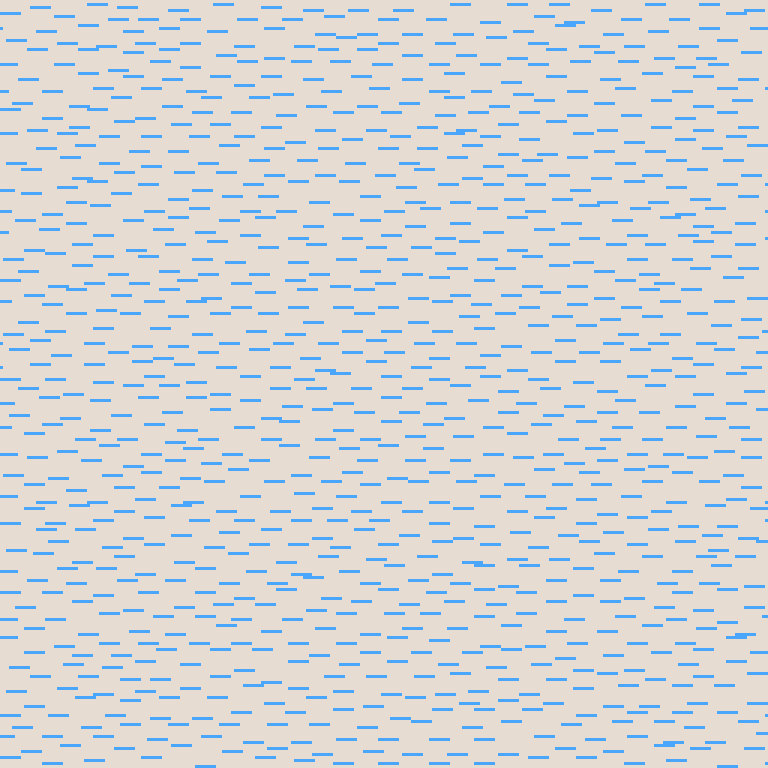
A Shadertoy shader for this pattern:

```glsl
// Fine blue dashes scattered over warm cream paper in a loose brick layout.
// Rows alternate by half a pitch; gradient noise lets the columns wander, a
// hash jitters each dash, and all of them settle on a fine square lattice.

const vec3 PAPER = vec3(0.902, 0.863, 0.822);
const vec3 DASH_BLUE = vec3(0.29, 0.65, 0.98);
const vec2 REPEATS = vec2(16.0, 64.0);      // dashes per row, rows
const float LATTICE = 256.0;                // placement steps per canvas side
const vec2 DASH_STEPS = vec2(7.0, 1.0);     // dash size in lattice steps
const vec2 JITTER = vec2(0.26, 0.84);       // full random range, in cells
const float DRIFT = 0.5;                    // column wander, in cells
const vec2 DRIFT_FREQUENCY = vec2(5.0, 12.0);

// Two random values in 0..1 for an integer cell
vec2 hash22(vec2 cell) {
    vec3 p = fract(vec3(cell.xyx) * vec3(0.1031, 0.1030, 0.0973));
    p += dot(p, p.yzx + 33.33);
    return fract((p.xx + p.yz) * p.zy);
}

float cornerGradient(vec2 cell, vec2 offset) {
    float angle = 6.2832 * hash22(cell + 91.0).x;
    return dot(vec2(cos(angle), sin(angle)), offset);
}

float gradientNoise(vec2 p) {
    vec2 i = floor(p), f = fract(p);
    vec2 u = f * f * f * (f * (f * 6.0 - 15.0) + 10.0);
    vec2 e = vec2(1.0, 0.0);
    float low = mix(cornerGradient(i, f), cornerGradient(i + e, f - e), u.x);
    float high = mix(cornerGradient(i + e.yx, f - e.yx),
                     cornerGradient(i + e.xx, f - e.xx), u.x);
    return mix(low, high, u.y);
}

// Lower left corner of the dash owned by a cell
vec2 dashCorner(vec2 cell) {
    vec2 site = cell + vec2(0.5 * mod(cell.y, 2.0), 0.5);
    site.x += DRIFT * gradientNoise(site / REPEATS * DRIFT_FREQUENCY);
    site += JITTER * (hash22(cell + 17.0) - 0.5);
    return floor(site / REPEATS * LATTICE) / LATTICE;
}

// Antialiased box coverage
float boxCoverage(vec2 p, vec2 halfSize, float pixel) {
    vec2 inside = clamp((halfSize - abs(p)) / pixel + 0.5, 0.0, 1.0);
    return inside.x * inside.y;
}

void mainImage(out vec4 fragColor, in vec2 fragCoord) {
    float side = min(iResolution.x, iResolution.y);
    vec2 uv = fragCoord / side;
    vec2 home = floor(uv * REPEATS);
    vec2 halfDash = 0.5 * DASH_STEPS / LATTICE;

    // Gather the dashes that can reach this point
    float ink = 0.0;
    for (int row = -1; row <= 1; row++) {
        for (int column = -2; column <= 2; column++) {
            vec2 corner = dashCorner(home + vec2(column, row));
            ink = max(ink, boxCoverage(uv - corner - halfDash, halfDash, 1.0 / side));
        }
    }

    fragColor = vec4(mix(PAPER, DASH_BLUE, ink), 1.0);
}
```
